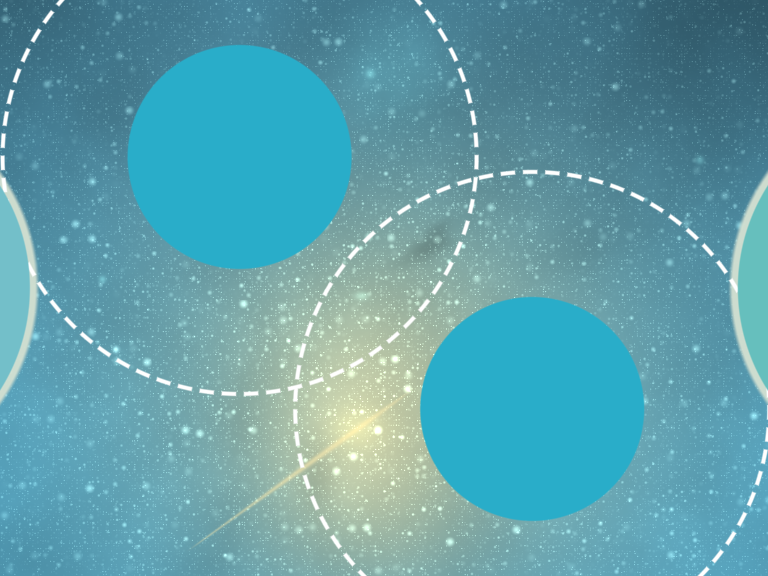
This background is drawn by a Shadertoy shader. Its source:

```glsl
// Teal starfield with a warm glow, a light streak, flat discs and dashed orbit rings.

float hash(vec2 p) {
    vec3 q = fract(p.xyx * vec3(0.1031, 0.1030, 0.0973));
    q += dot(q, q.yzx + 33.33);
    return fract((q.x + q.y) * q.z);
}

float noise(vec2 p) {
    vec2 i = floor(p), f = fract(p);
    f = f * f * (3.0 - 2.0 * f);
    return mix(mix(hash(i), hash(i + vec2(1, 0)), f.x),
               mix(hash(i + vec2(0, 1)), hash(i + vec2(1, 1)), f.x), f.y);
}

float fbm(vec2 p) {
    float sum = 0.0, amp = 0.5;
    for (int i = 0; i < 5; i++) {
        sum += amp * noise(p);
        p = mat2(1.6, 1.2, -1.2, 1.6) * p + 7.3;
        amp *= 0.5;
    }
    return sum;
}

// Soft elliptical falloff
float blob(vec2 p, vec2 center, vec2 size) {
    vec2 q = (p - center) / size;
    return exp(-dot(q, q));
}

// Filled coverage of a signed distance
float cover(float d, float soft) {
    return smoothstep(soft, -soft, d);
}

// Scattered dots in several grid sizes, fine dust first
float stars(vec2 p) {
    float sum = 0.0;
    for (int i = 0; i < 4; i++) {
        float k = float(i), cells = 220.0 / exp2(0.8 * k);
        vec2 g = p * cells + 31.0 * k, id = floor(g);
        vec2 spot = 0.3 + 0.4 * vec2(hash(id + 5.0), hash(id + 19.0));
        float bright = pow(hash(id + 47.0), 5.0 + 9.0 * k);
        sum += bright * smoothstep(0.45, 0.0, length(fract(g) - spot)) * (0.7 + 0.15 * k);
    }
    return sum;
}

// Dashed circle; phase is the angle of one dash center in degrees
float dashedRing(vec2 q, float phase, float px) {
    const float radius = 0.4115, count = 67.0;
    float turn = (degrees(atan(q.y, q.x)) - phase) / 360.0 * count;
    float along = abs(fract(turn + 0.5) - 0.5) * 6.2832 * radius / count;
    return cover(max(abs(length(q) - radius) - 0.0035, along - 0.0125), px);
}

vec3 sky(vec2 p) {
    // Broad gradients
    vec3 col = mix(vec3(0.31, 0.61, 0.72), vec3(0.25, 0.47, 0.56), smoothstep(0.1, 1.0, p.y));
    col *= 1.0 - 0.24 * blob(p, vec2(1.36, 1.03), vec2(0.42, 0.32));
    col *= 1.0 - 0.12 * blob(p, vec2(0.0, 1.0), vec2(0.25));

    // Warm haze and its core
    float cloud = fbm(p * 5.0);
    float haze = blob(p, vec2(0.68, 0.33), vec2(0.43, 0.40));
    col = mix(col, vec3(0.60, 0.70, 0.63), 0.9 * haze);
    col = mix(col, vec3(0.83, 0.82, 0.64), 0.75 * blob(p, vec2(0.64, 0.25), vec2(0.18, 0.23)));
    col = mix(col, vec3(0.40, 0.70, 0.76), 0.5 * blob(p, vec2(0.68, 0.86), vec2(0.10, 0.11)) * (0.4 + cloud));

    // Mottling and dark dust lanes
    col *= 0.89 + 0.23 * cloud;
    vec2 lane = mat2(0.82, -0.57, 0.57, 0.82) * (p - vec2(0.745, 0.575));
    lane += 0.025 * (vec2(noise(p * 28.0), noise(p * 28.0 + 9.0)) - 0.5);
    col *= 1.0 - 0.17 * blob(lane, vec2(0), vec2(0.055, 0.018));
    col *= 1.0 - 0.10 * blob(p, vec2(0.55, 0.17), vec2(0.03, 0.06));

    // Stars and a few soft knots
    col += vec3(0.36, 0.42, 0.38) * stars(p) * (0.55 + 0.6 * haze);
    float knots = blob(p, vec2(0.643, 0.872), vec2(0.008)) + blob(p, vec2(1.215, 0.722), vec2(0.007))
                + blob(p, vec2(0.628, 0.486), vec2(0.012, 0.007)) + blob(p, vec2(0.178, 0.515), vec2(0.006));
    return col + vec3(0.13, 0.19, 0.17) * knots;
}

void mainImage(out vec4 fragColor, in vec2 fragCoord) {
    float px = 1.0 / iResolution.y;
    vec2 p = (fragCoord - 0.5 * iResolution.xy) * px + vec2(0.6667, 0.5);
    vec3 col = sky(p);

    // Streak tapering to both ends, brightest past its middle
    vec2 tail = vec2(0.321, 0.040), axis = vec2(0.401, 0.288);
    float t = dot(p - tail, axis) / dot(axis, axis);
    float off = length(p - tail - t * axis);
    float taper = smoothstep(0.0, 0.7, t) * smoothstep(1.01, 0.75, t);
    float width = 0.0016 + 0.0035 * taper;
    float ends = smoothstep(0.0, 0.1, t) * smoothstep(1.01, 0.9, t);
    col = mix(col, vec3(0.93, 0.89, 0.68), ends * (0.4 + 0.4 * taper) * exp(-off * off / (width * width)));
    col += vec3(0.10, 0.08, 0.02) * blob(p, vec2(0.618, 0.257), vec2(0.045, 0.035));

    // Pale rims of the side discs
    float leftDist = length(p - vec2(-0.278, 0.5));
    float rightDist = length(p - vec2(1.611, 0.5));
    float sideDist = min(leftDist, rightDist);
    col = mix(col, vec3(0.83, 0.88, 0.82), 0.95 * cover(sideDist - 0.343, 0.003 + px));

    // Orbit rings, each around a solid disc
    vec2 upper = p - vec2(0.416, 0.7275), lower = p - vec2(0.924, 0.290);
    float rings = max(dashedRing(upper, -71.1, px), dashedRing(lower, 90.5, px));
    col = mix(col, vec3(1), rings);
    col = mix(col, vec3(0.16, 0.68, 0.79), cover(min(length(upper), length(lower)) - 0.1944, px));

    // Side disc fills
    vec3 sideFill = leftDist < rightDist ? vec3(0.45, 0.75, 0.79) : vec3(0.40, 0.75, 0.74);
    col = mix(col, sideFill, cover(sideDist - 0.330, px));

    fragColor = vec4(clamp(col, 0.0, 1.0), 1.0);
}
```
